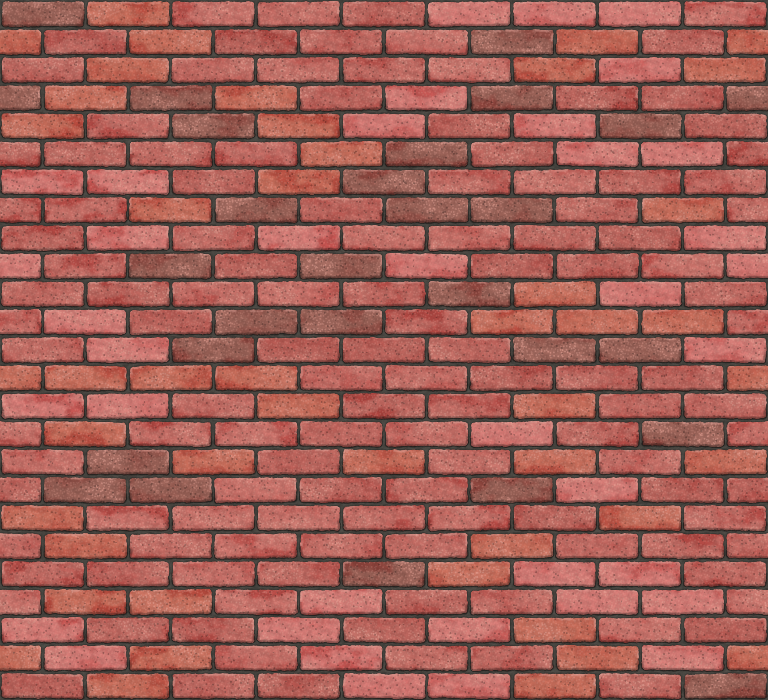
Write a WebGL 2 fragment shader that draws this texture.

```glsl
#version 300 es
precision highp float;
// Weathered red brick wall in running bond: 9 bricks across, 25 courses.
// Each brick is a ragged rounded box with its own tone; cellular noise gives
// the sandy grain, layered sines give the blotches and chipped edges.

uniform vec2 u_resolution;
out vec4 fragColor;

float hash(vec2 p) {
    vec3 q = fract(p.xyx * vec3(0.1031, 0.1030, 0.0973));
    q += dot(q, q.yzx + 33.33);
    return fract((q.x + q.y) * q.z);
}

// Distance to the nearest scattered point
float cellular(vec2 p) {
    vec2 base = floor(p);
    float nearest = 2.0;
    for (int y = -1; y <= 1; y++)
        for (int x = -1; x <= 1; x++) {
            vec2 c = base + vec2(x, y);
            vec2 point = c + vec2(hash(c), hash(c + 57.3));
            nearest = min(nearest, distance(p, point));
        }
    return nearest;
}

// Rotated, warped sines, roughly -1 to 1
float waves(vec2 p) {
    float sum = 0.0, amplitude = 0.5;
    for (int i = 0; i < 4; i++) {
        p = mat2(0.8, -0.6, 0.6, 0.8) * p * 1.8 + 1.7;
        sum += amplitude * sin(p.x + 1.4 * sin(p.y));
        amplitude *= 0.65;
    }
    return sum;
}

float roundedBox(vec2 p, vec2 halfSize, float radius) {
    vec2 e = abs(p) - halfSize + radius;
    return length(max(e, 0.0)) + min(max(e.x, e.y), 0.0) - radius;
}

// Fired clay colour, drawn from a few tones per brick
vec3 clayTone(vec2 id) {
    float pick = hash(id + 3.7);
    vec3 tone = mix(vec3(0.70, 0.37, 0.34), vec3(0.76, 0.43, 0.40), hash(id + 11.1));
    tone = mix(tone, vec3(0.75, 0.41, 0.34), step(0.52, pick));
    tone = mix(tone, vec3(0.80, 0.46, 0.44), step(0.74, pick));
    return mix(tone, vec3(0.57, 0.36, 0.32), step(0.90, pick));
}

vec3 brickColor(vec2 p, float d, vec2 id) {
    vec2 seeded = p + 20.0 * vec2(hash(id), hash(id + 8.2));
    float blotch = waves(seeded * vec2(0.9, 1.5));
    vec3 color = clayTone(id);

    // Deeper red burns, mostly towards the rim
    float burn = smoothstep(0.0, 0.9, blotch + 0.35 + d * 1.6);
    color = mix(color, color * vec3(0.91, 0.66, 0.66), burn * (0.25 + 0.75 * hash(id + 5.5)));

    // Chalky bloom and sandy specks
    float bloom = smoothstep(0.1, -0.9, blotch);
    float speck = smoothstep(0.45, 0.1, cellular(seeded * 9.0));
    color = mix(color, vec3(0.85, 0.60, 0.55), 0.22 * bloom + speck * (0.22 + 0.25 * bloom));
    color *= 1.0 + 0.07 * waves(seeded * 7.0);

    // Small dark pits
    float pit = smoothstep(0.22, 0.08, cellular(seeded * 4.5 + 31.0));
    color *= 1.0 - 0.22 * pit * step(0.3, hash(floor(seeded * 3.0)));

    // Pale worn upper rim, shaded lower rim
    float rim = smoothstep(-0.11, -0.03, d);
    float worn = smoothstep(-0.2, 0.6, waves(seeded * 2.5 + 4.0));
    color = mix(color, vec3(0.88, 0.64, 0.60), 0.5 * rim * worn * step(0.0, p.y));
    color *= 1.0 - 0.32 * rim * smoothstep(0.1, -0.3, p.y);
    return color;
}

void main() {
    // Running bond grid, wrapping sideways
    vec2 grid = gl_FragCoord.xy / u_resolution * vec2(9.0, 25.0);
    float course = floor(grid.y);
    grid.x += 0.5 * mod(course, 2.0);
    vec2 id = vec2(mod(floor(grid.x), 9.0), course);

    // Local position, with one course height as the unit
    vec2 p = (fract(grid) - 0.5) * vec2(3.05, 1.0);
    float tilt = (hash(id + 2.2) - 0.5) * 0.03;
    vec2 q = p + vec2(0.03 * (hash(id + 6.6) - 0.5), tilt * p.x);

    // Ragged brick outline
    vec2 edgeSeed = p + 13.0 * hash(id + 1.9);
    float d = roundedBox(q, vec2(1.46, 0.435), 0.11);
    d += 0.018 * waves(edgeSeed * 3.0) + 0.014 * waves(edgeSeed * 8.0);

    // Mortar joint, darkest right beside and below the bricks
    float lowSide = smoothstep(0.15, -0.25, p.y);
    float contact = smoothstep(0.07, 0.0, d) * (0.35 + 0.65 * lowSide);
    vec3 mortar = mix(vec3(0.28, 0.27, 0.25), vec3(0.13, 0.115, 0.105), contact);
    mortar *= 1.0 + 0.12 * waves(grid * vec2(18.0, 6.0));

    float pixel = 25.0 / u_resolution.y;
    float cover = smoothstep(0.5 * pixel, -0.5 * pixel, d);
    fragColor = vec4(mix(mortar, brickColor(p, d, id), cover), 1.0);
}
```
